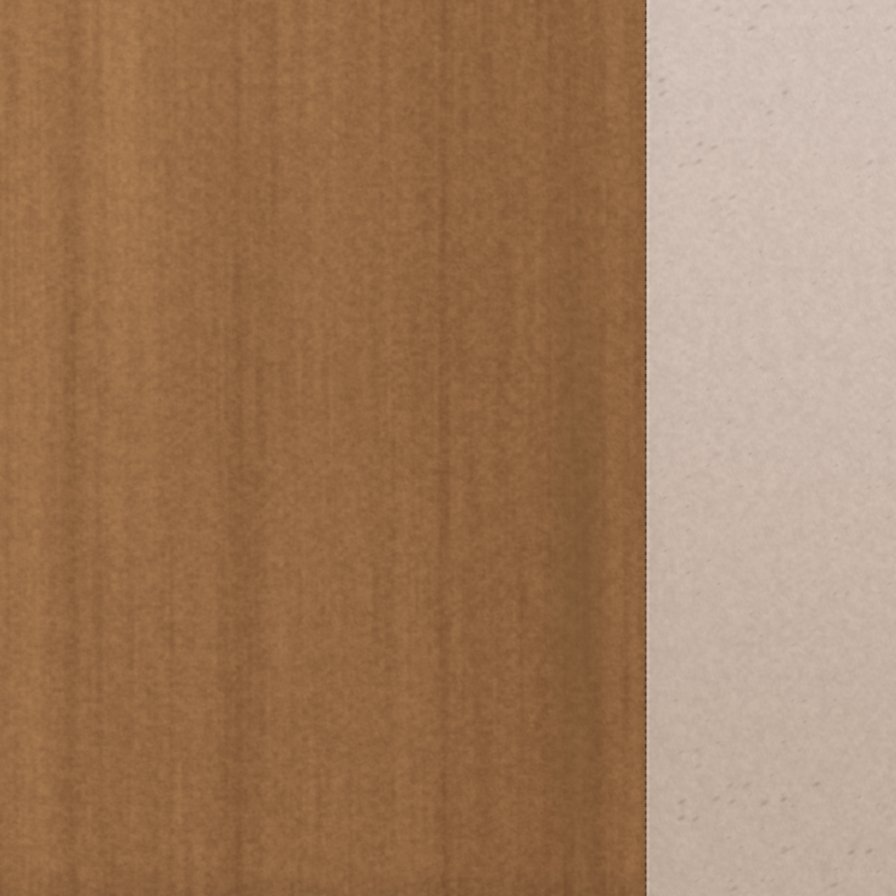
Write a WebGL 2 fragment shader that draws this texture.

```glsl
#version 300 es
precision highp float;
// Vertical-grained wood panel beside a softly lit, finely speckled plaster wall.

uniform vec2 u_resolution;
out vec4 fragColor;

const float PANEL_EDGE = 0.7214;
const vec3 WOOD_DARK = vec3(0.465, 0.305, 0.185);
const vec3 WOOD_LIGHT = vec3(0.680, 0.500, 0.330);
const vec3 WOOD_OLIVE = vec3(0.455, 0.335, 0.205);
const vec3 WALL_TOP = vec3(0.820, 0.752, 0.712);
const vec3 WALL_BOTTOM = vec3(0.752, 0.672, 0.612);

float hash(vec2 p) {
    return fract(sin(dot(p, vec2(127.1, 311.7))) * 43758.5453);
}

float noise(vec2 p) {
    vec2 cell = floor(p), f = fract(p);
    f = f * f * (3.0 - 2.0 * f);
    return mix(mix(hash(cell), hash(cell + vec2(1, 0)), f.x),
               mix(hash(cell + vec2(0, 1)), hash(cell + vec2(1, 1)), f.x), f.y);
}

// Signed noise summed over turned octaves, for the mottled surface.
float mottle(vec2 p, float scale) {
    float sum = 0.0, weight = 0.5;
    vec2 q = p * scale;
    for (int i = 0; i < 3; i++) {
        sum += weight * (noise(q) - 0.5);
        q = mat2(1.36, 0.84, -0.84, 1.36) * q + 17.3;
        weight *= 0.8;
    }
    return sum;
}

// Soft vertical band, peaking at one.
float band(float x, float center, float width) {
    float d = (x - center) / width;
    return exp(-d * d);
}

// Long fibers: noise stretched strongly along y.
float fibers(vec2 p, float density, float stretch) {
    return noise(vec2(p.x * density, p.y * stretch + density)) - 0.5;
}

vec3 woodColor(vec2 p) {
    float x = p.x + 0.002 * (noise(vec2(3.0, p.y * 2.5)) - 0.5);
    float tone = 0.61 - 0.34 * x + 0.10 * (p.y - 0.5);

    // Broad light and dark bands
    tone += 0.18 * band(x, 0.135, 0.055) * smoothstep(0.0, 1.0, p.y);
    tone += 0.07 * band(x, 0.030, 0.025);
    tone += 0.08 * band(x, 0.370, 0.070);
    tone += 0.11 * band(x, 0.690, 0.022);
    tone -= 0.13 * band(x, 0.080, 0.013);
    tone -= 0.07 * band(x, 0.275, 0.022) * smoothstep(0.95, 0.4, p.y);
    tone -= 0.05 * band(x, 0.640, 0.030);

    // Thin dark streaks
    tone -= 0.10 * band(x, 0.018, 0.004) * smoothstep(0.4, 0.7, p.y);
    tone -= 0.08 * band(x, 0.110, 0.004);
    tone -= 0.09 * band(x, 0.265, 0.004);
    tone -= 0.09 * band(x, 0.305, 0.004) * smoothstep(0.5, 0.8, p.y);
    tone -= 0.13 * band(x, 0.495, 0.005);
    tone -= 0.12 * band(x, 0.698, 0.004) * band(p.y, 0.25, 0.18);

    // Fibers and mottled grain
    tone += 0.09 * fibers(p, 42.0, 1.6);
    tone += 0.12 * fibers(p, 110.0, 3.0);
    tone += 0.12 * fibers(p, 230.0, 9.0);
    tone += 0.42 * mottle(p * vec2(1.0, 1.1), 150.0);

    vec3 color = mix(WOOD_DARK, WOOD_LIGHT, tone);
    float olive = band(p.x, 0.645, 0.026) * band(p.y, 0.34, 0.32);
    color = mix(color, WOOD_OLIVE, 0.42 * olive);
    return color * mix(0.95, 1.0, smoothstep(0.0, 0.04, p.y));
}

// Sparse slanted pits, one candidate in each grid cell.
float pits(vec2 p, float cells, float chance) {
    vec2 q = p * cells, cell = floor(q);
    vec2 center = 0.35 + 0.3 * vec2(hash(cell + 4.1), hash(cell + 9.7));
    vec2 d = fract(q) - center;
    d = vec2(d.x * 0.85 + d.y * 0.5, d.y * 0.85 - d.x * 0.5);
    float spot = 1.0 - smoothstep(0.0, 0.32, length(d * vec2(0.8, 1.5)));
    return spot * step(1.0 - chance, hash(cell + 21.3));
}

vec3 wallColor(vec2 p) {
    float light = p.y + 0.08 * (noise(p * 4.0) - 0.5);
    vec3 color = mix(WALL_BOTTOM, WALL_TOP, smoothstep(-0.1, 1.05, light));
    color += 0.060 * mottle(p, 160.0);
    float upper = smoothstep(0.68, 0.85, p.y) + smoothstep(0.2, 0.1, p.y);
    color -= 0.075 * pits(p, 52.0, 0.12) * (0.25 + 0.75 * upper);
    color -= 0.045 * pits(p + 0.37, 84.0, 0.06);
    return color * (1.0 - 0.02 * band(p.x, PANEL_EDGE, 0.02));
}

void main() {
    vec2 p = gl_FragCoord.xy / u_resolution;
    float pixel = 1.0 / u_resolution.x;
    float wallMask = smoothstep(-0.7 * pixel, 0.7 * pixel, p.x - PANEL_EDGE);
    vec3 color = mix(woodColor(p), wallColor(p), wallMask);

    // Thin beaded seam with a faint highlight beside it
    float beads = smoothstep(0.2, 0.8, 0.5 + 0.5 * sin(p.y * 760.0));
    beads *= 0.5 + 0.5 * noise(vec2(5.0, p.y * 60.0));
    color *= 1.0 - (0.10 + 0.34 * beads) * band(p.x, PANEL_EDGE - 0.0008, 0.0012);
    color += 0.06 * (1.0 - 0.5 * beads) * band(p.x, PANEL_EDGE + 0.0022, 0.0014);

    fragColor = vec4(clamp(color, 0.0, 1.0), 1.0);
}
```
